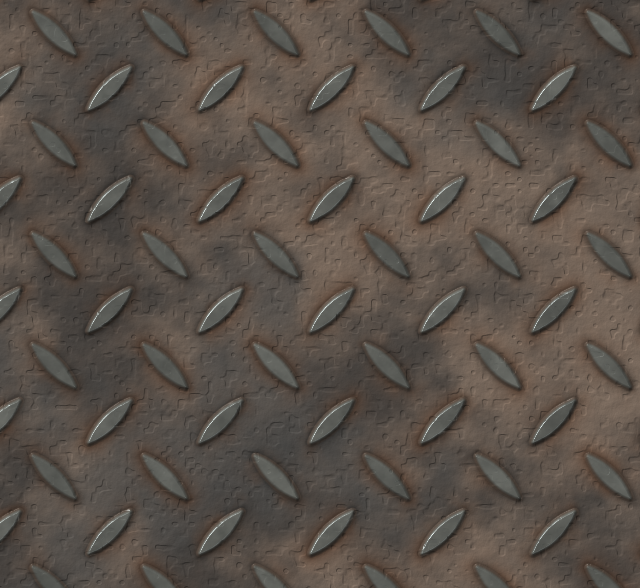
Reproduce this texture procedurally as a Shadertoy shader.

```glsl
// Worn steel tread plate: raised lens-shaped lugs in two crossed diagonal sets.
// A height field of rounded lens distances plus noise is lit from the upper left;
// cloudy grime, rust halos and grey metal give the colour.

const float CELLS_ACROSS = 5.766;               // lug pairs over the canvas width
const vec2 FALLING_CENTRE = vec2(0.488, 0.0);   // lugs running down to the right
const vec2 RISING_CENTRE = vec2(0.99, 0.5);     // lugs running up to the right
const float LENS_LENGTH = 0.262;                // half sizes, in cells
const float LENS_WIDTH = 0.056;
const float CORNER = 0.043;
const float BEVEL = 0.050;
const float LUG_HEIGHT = 0.030;
const float ROUGHNESS = 0.010;
const float PIT_DEPTH = 0.006;
const float SAMPLE_STEP = 0.007;

const vec3 GRIME_DARK = vec3(0.265, 0.250, 0.237);
const vec3 GRIME_LIGHT = vec3(0.465, 0.405, 0.357);
const vec3 SOOT = vec3(0.285, 0.285, 0.280);
const vec3 RUST = vec3(0.430, 0.295, 0.215);
const vec3 RIM = vec3(0.315, 0.270, 0.235);
const vec3 METAL = vec3(0.375, 0.380, 0.360);
const vec3 GLINT = vec3(0.72, 0.78, 0.80);
const vec3 KEY_LIGHT = vec3(-0.50, 0.60, 0.75);
const vec3 FILL_LIGHT = vec3(0.60, -0.45, 0.80);

float hash(vec2 p) {
    return fract(sin(dot(p, vec2(127.1, 311.7))) * 43758.5);
}

float noise(vec2 p) {
    vec2 i = floor(p), f = fract(p);
    f = f * f * (3.0 - 2.0 * f);
    return mix(mix(hash(i), hash(i + vec2(1, 0)), f.x),
               mix(hash(i + vec2(0, 1)), hash(i + vec2(1, 1)), f.x), f.y);
}

float fbm(vec2 p) {
    float sum = 0.0, amp = 0.5;
    for (int i = 0; i < 5; i++) {
        sum += amp * noise(p);
        p = mat2(1.6, 1.2, -1.2, 1.6) * p + 7.3;
        amp *= 0.5;
    }
    return sum / 0.97;
}

// Rounded lens with its long axis on y
float lens(vec2 p) {
    p = abs(p);
    float offset = 0.5 * (LENS_LENGTH * LENS_LENGTH - LENS_WIDTH * LENS_WIDTH) / LENS_WIDTH;
    bool atTip = LENS_LENGTH * p.x < offset * (p.y - LENS_LENGTH);
    vec3 arc = atTip ? vec3(0.0, LENS_LENGTH, 0.0) : vec3(-offset, 0.0, offset + LENS_WIDTH);
    return length(p - arc.xy) - arc.z - CORNER;
}

// x: distance to the nearest lug, y: random value of that lug
vec2 lugs(vec2 q) {
    vec2 a = q - FALLING_CENTRE + 0.5, b = q - RISING_CENTRE + 0.5;
    vec2 u = fract(a) - 0.5, v = fract(b) - 0.5;
    float falling = lens(vec2(u.x + u.y, u.x - u.y) * 0.7071);
    float rising = lens(vec2(v.x - v.y, v.x + v.y) * 0.7071);
    return falling < rising ? vec2(falling, hash(floor(a)))
                            : vec2(rising, hash(floor(b) + 31.0));
}

float surfaceHeight(vec2 q) {
    float lug = 1.0 - smoothstep(-BEVEL, 0.0, lugs(q).x);
    float grain = ROUGHNESS * fbm(q * 13.0);
    float pits = PIT_DEPTH * smoothstep(0.62, 0.85, noise(q * 19.0 + 4.0));
    return LUG_HEIGHT * lug + (grain - pits) * mix(1.0, 0.35, lug);
}

float gloss(vec3 n, vec3 light, float power) {
    return pow(max(dot(n, normalize(light + vec3(0, 0, 1))), 0.0), power);
}

void mainImage(out vec4 fragColor, in vec2 fragCoord) {
    vec2 q = fragCoord / iResolution.x * CELLS_ACROSS;
    vec2 lug = lugs(q);
    float d = lug.x, outside = max(d, 0.0);

    // Surface normal from height differences
    float h = surfaceHeight(q);
    vec2 slope = vec2(surfaceHeight(q + vec2(SAMPLE_STEP, 0)) - h,
                      surfaceHeight(q + vec2(0, SAMPLE_STEP)) - h) / SAMPLE_STEP;
    vec3 n = normalize(vec3(-slope, 1.0));
    vec3 key = normalize(KEY_LIGHT), fill = normalize(FILL_LIGHT);

    // Plate: clouds of grime, soot patches, rust gathered round the lugs
    float cloud = 0.75 * fbm(q * 1.1 + 3.0) + 0.25 * fbm(q * 5.0);
    vec3 color = mix(GRIME_DARK, GRIME_LIGHT, smoothstep(0.27, 0.73, cloud));
    color = mix(color, SOOT, 0.65 * smoothstep(0.48, 0.72, fbm(q * 0.9 + 20.0)));
    float rust = exp(-outside * 13.0) * smoothstep(0.3, 0.7, fbm(q * 3.0 + 11.0));
    color = mix(color, RUST, 0.55 * rust);
    color *= 1.0 - 0.28 * exp(-outside * 38.0);

    // Lugs: brown rim, then worn metal
    color = mix(color, RIM, 0.7 * (1.0 - smoothstep(-0.015, 0.006, d)));
    float metal = 1.0 - smoothstep(-0.042, -0.012, d);
    float wear = 0.88 + 0.12 * lug.y + 0.3 * (fbm(q * 8.0) - 0.5);
    color = mix(color, METAL * wear, metal);

    // Lighting
    float diffuse = max(dot(n, key), 0.0) / key.z;
    color *= mix(0.45, 1.0, diffuse);
    float polish = 1.0 - smoothstep(-0.035, 0.0, d);
    float shine = 0.65 * gloss(n, key, 90.0) + 0.16 * gloss(n, fill, 40.0);
    color += GLINT * polish * shine * (0.7 + 0.5 * noise(q * 17.0));
    fragColor = vec4(clamp(color, 0.0, 1.0), 1.0);
}
```
